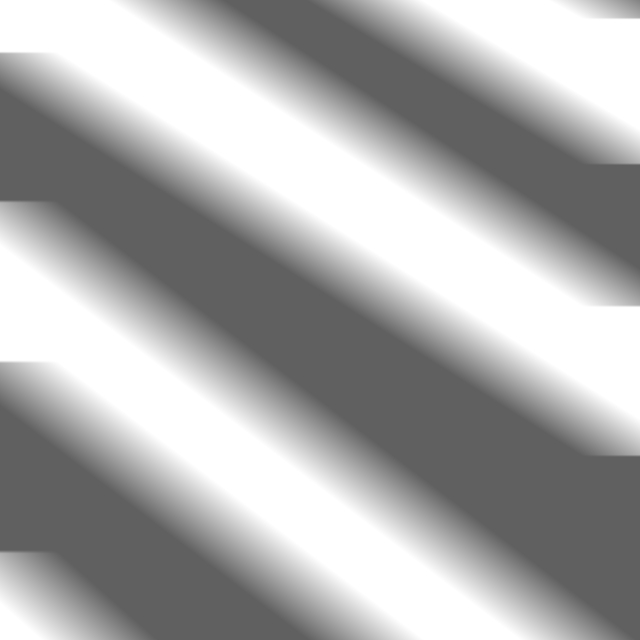
Write a WebGL 2 fragment shader that draws this pattern.

```glsl
#version 300 es
precision highp float;
// White diagonal bands on grey, fanning out downward, blurred sideways.

uniform vec2 u_resolution;
out vec4 fragColor;

// Share of a horizontal blur window lying below a slanted edge.
// The window repeats the border value where it leaves the canvas.
float blurredBelow(vec2 p, float midHeight, float slope) {
  const float halfWindow = 0.091;
  float crossing = 0.5 + (p.y - midHeight) / slope;
  float share = clamp((crossing - p.x) / (2.0 * halfWindow) + 0.5, 0.0, 1.0);
  float soft = max(0.004, 1.0 / u_resolution.x);
  share *= smoothstep(-soft, soft, crossing);
  return mix(share, 1.0, smoothstep(1.0 - soft, 1.0 + soft, crossing));
}

void main() {
  vec2 p = gl_FragCoord.xy / u_resolution;
  p.y = 1.0 - p.y; // depth below the top

  // Each band is the area between its upper and lower edge.
  float white = 0.0;
  for (int i = 0; i < 4; i++) {
    float k = float(i);
    float upper = -0.246 + k * (0.311 + k * (0.101 - 0.0108 * k));
    float lower = -0.041 + k * (0.3835 + 0.0547 * k);
    float upperSlope = 0.55 + k * (0.089 + 0.0075 * k);
    float lowerSlope = 0.595 + k * (0.047 * k - 0.012);
    white += blurredBelow(p, upper, upperSlope) - blurredBelow(p, lower, lowerSlope);
  }

  vec3 grey = vec3(0.376);
  fragColor = vec4(mix(grey, vec3(1.0), clamp(white, 0.0, 1.0)), 1.0);
}
```
